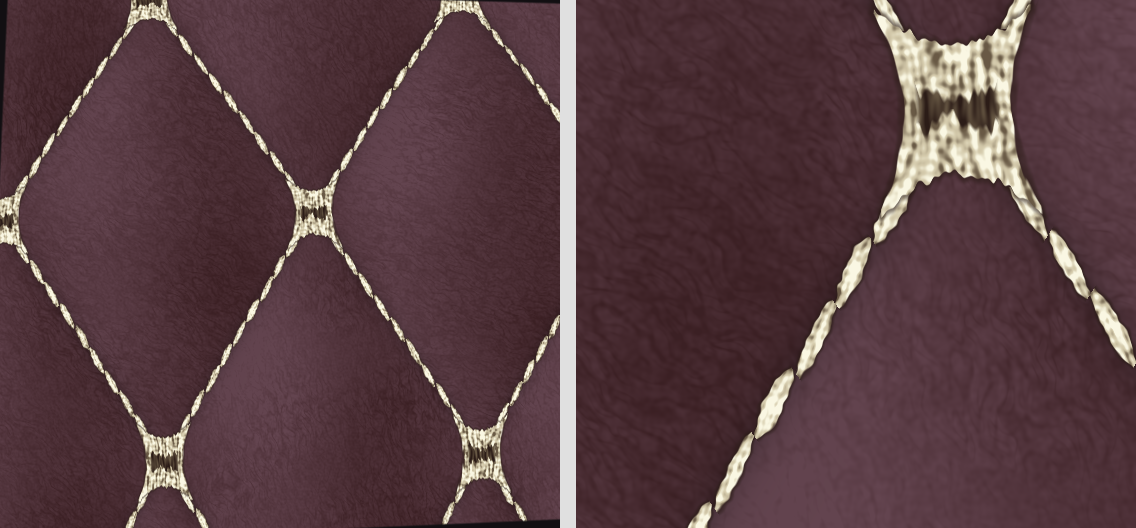
Left: the whole. Right: its middle third, enlarged.
Write a Shadertoy shader that draws this texture.

```glsl
// Quilted burgundy leather: diamond pads, gold seam stitches and hourglass tacks.

const vec3 LEATHER_DARK  = vec3(0.26, 0.15, 0.17);
const vec3 LEATHER_LIGHT = vec3(0.37, 0.25, 0.29);
const vec3 THREAD_LIGHT  = vec3(0.98, 0.97, 0.89);
const vec3 THREAD_MID    = vec3(0.83, 0.79, 0.67);
const vec3 THREAD_DARK   = vec3(0.41, 0.35, 0.27);
const vec3 GAP_COLOR     = vec3(0.17, 0.11, 0.09);
const vec3 BACKDROP      = vec3(0.07, 0.06, 0.07);

const vec2  CENTER       = vec2(0.594, 0.598);  // middle tack
const vec2  HALF_CELL    = vec2(0.297, 0.438);  // half diagonals of a diamond
const float ROW_STRETCH  = 0.0276;              // rows widen downwards
const float ROW_TILT     = 0.025;
const float ROW_DRIFT    = 0.018;
const float COL_STRETCH  = 0.0035;
const float STITCHES     = 11.0;                // per diamond side
const float STITCH_WIDTH = 0.0056;              // half width
const float TACK_WAIST   = 0.034;               // half widths and half heights
const float TACK_FLARE   = 0.050;
const float TACK_HEIGHT  = 0.041;
const float TACK_HORN    = 0.024;
const float PI           = 3.14159265;

vec2 hash2(vec2 p) {
    vec3 a = fract(p.xyx * vec3(0.1031, 0.1030, 0.0973));
    a += dot(a, a.yzx + 33.33);
    return fract((a.xx + a.yz) * a.zy);
}

float gradDot(vec2 cell, vec2 offset) {
    return dot(hash2(cell) * 2.0 - 1.0, offset);
}

// Gradient noise, roughly -0.7 to 0.7
float noise(vec2 p) {
    vec2 i = floor(p), f = fract(p), e = vec2(1.0, 0.0);
    vec2 w = f * f * f * (f * (f * 6.0 - 15.0) + 10.0);
    return mix(mix(gradDot(i, f), gradDot(i + e, f - e), w.x),
               mix(gradDot(i + e.yx, f - e.yx), gradDot(i + 1.0, f - 1.0), w.x), w.y);
}

// Canvas to lattice: integer lines are seams, integer points are tacks
vec2 toLattice(vec2 p) {
    float down = CENTER.y - p.y + ROW_TILT * (p.x - CENTER.x);
    float row = (sqrt(HALF_CELL.y * HALF_CELL.y + 4.0 * ROW_STRETCH * down) - HALF_CELL.y)
              / (2.0 * ROW_STRETCH);
    float col = (p.x - CENTER.x - ROW_DRIFT * row) / (HALF_CELL.x + COL_STRETCH * row);
    return 0.5 * vec2(col + row, col - row);
}

vec3 threadColor(float glint) {
    vec3 c = mix(THREAD_DARK, THREAD_MID, smoothstep(-0.1, 0.5, glint));
    return mix(c, THREAD_LIGHT, smoothstep(0.45, 0.85, glint));
}

// Pillow shading with creased grain
vec3 leather(vec2 p, vec2 lattice, float seam) {
    vec2 cell = floor(lattice), f = fract(lattice);
    float slope = sin(PI * (f.x + f.y)) - 0.35 * sin(PI * (f.x - f.y));
    float angle = -0.9 + 0.9 * (hash2(cell + 40.0).x - 0.5);
    vec2 along = vec2(cos(angle), sin(angle));
    vec2 g = vec2(dot(p, along), dot(p, vec2(-along.y, along.x)));
    g += 0.016 * vec2(noise(p * 17.0), noise(p * 19.0 + 7.0));
    g += 0.005 * vec2(noise(p * 55.0 + 2.0), noise(p * 60.0 + 11.0));
    float crease = smoothstep(0.0, 0.22, abs(noise(g * vec2(30.0, 85.0))));
    crease += 0.7 * smoothstep(0.0, 0.25, abs(noise(g * vec2(70.0, 150.0) + 9.0)));
    float depth = 0.22 + 0.25 * noise(p * 7.0 + 21.0);
    float wear = noise(p * 5.0 + 3.0);
    float fine = noise(p * 210.0);
    float light = 0.54 + 0.40 * slope + 0.28 * wear + depth * (crease - 1.0) + 0.28 * fine;
    vec3 c = mix(LEATHER_DARK, LEATHER_LIGHT, clamp(light, -0.25, 1.15));
    return c * (1.0 - 0.3 * exp(-seam / 0.009));
}

// One row of tapered, slightly twisted stitches laid over the colour
void sew(inout vec3 color, float across, float along, float line, vec2 p, float aa) {
    float k = along * STITCHES + 0.25 * noise(vec2(along * 7.0, line * 3.7));
    float f = fract(k) - 0.5;
    vec2 rnd = hash2(vec2(floor(k), line * 13.0) + 60.0);
    float d = abs(across + 0.004 * f + 0.0025 * (rnd.x - 0.5));
    float taper = 1.0 - pow(abs(2.0 * f), 2.5);
    float width = STITCH_WIDTH * (0.25 + (0.55 + 0.4 * rnd.y) * taper);
    width += 0.003 * noise(p * 130.0);
    color = mix(color, GAP_COLOR, 0.65 * smoothstep(0.003, 0.0, d - width));
    float strand = noise(vec2(across * 330.0 + f * 3.0, k * 3.0) + line * 5.0);
    float glint = 0.2 + 0.5 * taper + 0.2 * rnd.x + 0.8 * strand + 0.9 * noise(p * 190.0)
                - 0.3 * d / STITCH_WIDTH;
    color = mix(color, threadColor(glint), smoothstep(-aa, aa, width - d));
}

// Hourglass of upright threads with a ragged gap at the waist
void tack(inout vec3 color, vec2 q, vec2 id, float aa) {
    vec2 rnd = hash2(id + 90.0), a = abs(q);
    float lean = q.x / (1.0 + 60.0 * q.y * q.y) + 0.004 * noise(q * 40.0 + id * 3.0);
    float fibre = noise(vec2(lean * 230.0, q.y * 45.0) + id * 17.0);
    float fringe = noise(vec2(q.x * 200.0, rnd.x * 20.0 + sign(q.y) * 3.3));
    float flare = min(a.y / 0.062, 1.0), horn = min(a.x / TACK_FLARE, 1.0);
    float side = mix(TACK_WAIST, TACK_FLARE, flare * flare) + 0.003 * fibre - a.x;
    float top = TACK_HEIGHT + TACK_HORN * horn * horn + 0.007 * fringe - a.y;
    float edge = min(side, top);
    color = mix(color, GAP_COLOR, 0.6 * smoothstep(-0.005, 0.0, edge));
    float gap = min(0.025 - a.x, 0.005 + 0.004 * rnd.y + 0.016 * fringe + 0.3 * a.x - a.y);
    float glint = 0.52 + 1.3 * fibre + 0.9 * noise(q * 170.0 + id * 5.0) - 0.35 * exp(-a.y / 0.012);
    vec3 hollow = mix(GAP_COLOR, THREAD_DARK, clamp(0.45 + 1.5 * fibre, 0.0, 1.0));
    vec3 c = mix(threadColor(glint), hollow, smoothstep(-0.002, 0.002, gap));
    color = mix(color, c, smoothstep(-aa, aa, edge));
}

void mainImage(out vec4 fragColor, in vec2 fragCoord) {
    vec2 p = fragCoord / iResolution.y;
    float aa = 1.0 / iResolution.y;
    vec2 lattice = toLattice(p);
    vec2 id = round(lattice), off = lattice - id;
    vec2 q = HALF_CELL * vec2(off.x + off.y, off.y - off.x);

    // Distances to both seam families
    vec2 across = off / (0.5 * length(1.0 / HALF_CELL));
    across += 0.0025 * vec2(noise(p * 9.0), noise(p * 9.0 + 5.0));
    vec3 color = leather(p, lattice, min(abs(across.x), abs(across.y)));

    if (abs(q.y) > 0.05) {
        sew(color, across.x, lattice.y, id.x, p, aa);
        sew(color, across.y, lattice.x, id.y + 31.0, p, aa);
    }
    tack(color, q, id, aa);

    // Dark backdrop past the slanted sheet borders
    float left = p.x - 0.014 + 0.044 * (1.0 - p.y);
    float bottom = p.y - 0.043 * (p.x - 0.69);
    float upper = 1.0 - p.y - 0.03 * (p.x - 0.85);
    float sheet = min(left, min(bottom, upper));
    color = mix(BACKDROP, color, smoothstep(-0.002, 0.003, sheet));
    fragColor = vec4(color, 1.0);
}
```
